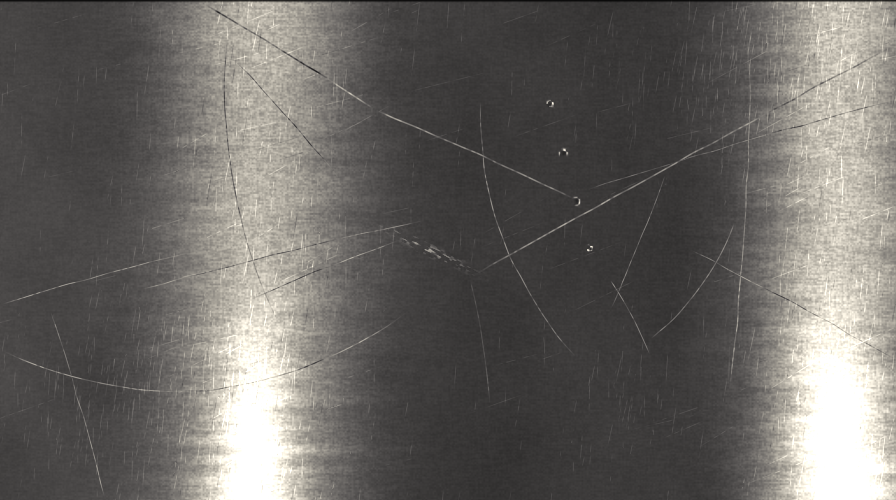
Reproduce this texture procedurally as a Shadertoy shader.

```glsl
#define BASE_LEVEL 0.212
#define LEFT_GLOW 0.47
#define RIGHT_GLOW 0.55
#define HOT_GLOW 0.55
#define GRAIN 0.52
#define MOTTLE 0.08
#define SCRATCH_WIDTH 0.0009
#define SCRATCH_GAIN 0.42
#define TICK_GAIN 0.42

// Long straight scratches: start and end in canvas heights
const vec4 LINES[12] = vec4[12](
    vec4(0.41, 0.99, 0.75, 0.78), vec4(0.75, 0.78, 1.15, 0.60),
    vec4(0.95, 0.45, 1.79, 0.91), vec4(0.00, 0.39, 0.40, 0.50),
    vec4(0.28, 0.42, 0.85, 0.56), vec4(0.50, 0.40, 0.80, 0.52),
    vec4(1.17, 0.62, 1.79, 0.80), vec4(1.38, 0.50, 1.79, 0.28),
    vec4(1.33, 0.65, 1.22, 0.38), vec4(1.22, 0.44, 1.30, 0.29),
    vec4(0.47, 0.88, 0.68, 0.64), vec4(0.10, 0.38, 0.21, 0.00));

// Bowed scratches: chord ends, with the bow heights listed below
const vec4 CURVES[6] = vec4[6](
    vec4(0.00, 0.30, 0.82, 0.38), vec4(0.96, 0.80, 1.157, 0.28),
    vec4(0.455, 0.93, 0.56, 0.35), vec4(1.47, 0.556, 1.30, 0.32),
    vec4(1.50, 0.90, 1.46, 0.22), vec4(0.94, 0.44, 0.98, 0.19));
const float BOWS[6] = float[6](-0.12, -0.055, -0.042, 0.02, 0.01, 0.005);

float hash(vec2 p) {
    vec3 q = fract(vec3(p.xyx) * 0.1031);
    q += dot(q, q.yzx + 33.33);
    return fract((q.x + q.y) * q.z);
}

float noise(vec2 p) {
    vec2 i = floor(p), f = fract(p);
    f = f * f * (3.0 - 2.0 * f);
    return mix(mix(hash(i), hash(i + vec2(1, 0)), f.x),
               mix(hash(i + vec2(0, 1)), hash(i + vec2(1, 1)), f.x), f.y);
}

float fbm(vec2 p) {
    return 0.55 * noise(p) + 0.3 * noise(p * 2.1 + 7.0) + 0.15 * noise(p * 4.3 + 19.0);
}

float bell(float x) { return exp(-x * x); }

float stroke(float dist, float halfWidth) {
    float aa = 0.7 / iResolution.y;
    return 1.0 - smoothstep(max(halfWidth - aa, 0.0), halfWidth + aa, dist);
}

// Scratch along a chord, bent into a parabola, worn into dashes
float scratch(vec2 p, vec4 ends, float bow, float width) {
    vec2 d = ends.zw - ends.xy, q = p - ends.xy;
    float len = length(d);
    float t = dot(q, d) / (len * len);
    float wobble = 0.003 * (noise(vec2(t * len * 22.0, ends.y * 40.0)) - 0.5);
    float offset = dot(q, vec2(-d.y, d.x)) / len - bow * 4.0 * t * (1.0 - t) - wobble;
    float slope = bow * 4.0 * (1.0 - 2.0 * t) / len;
    float dist = abs(offset) / sqrt(1.0 + slope * slope);
    float inside = smoothstep(0.0, 0.08, t) * smoothstep(1.0, 0.9, t);
    float dash = smoothstep(0.1, 0.75, noise(vec2(t * len * 150.0, ends.x * 50.0)));
    float fade = 0.5 + 0.7 * noise(vec2(t * len * 14.0, ends.x * 30.0));
    return stroke(dist, width) * inside * fade * mix(0.35, 1.0, dash);
}

// Short parallel ticks, one at most per cell
float ticks(vec2 p, float angle, vec2 cell, float density, float seed) {
    float c = cos(angle), s = sin(angle);
    vec2 q = vec2(c * p.x + s * p.y, c * p.y - s * p.x) / cell;
    q.x += hash(vec2(floor(q.y), seed));
    vec2 id = floor(q) + seed * 17.0, f = fract(q) - 0.5;
    float halfLength = mix(0.12, 0.46, hash(id + 3.7));
    float tilt = (hash(id + 9.1) - 0.5) * 0.3;
    float shift = (hash(id + 5.3) - 0.5) * 0.4;
    float dist = abs(f.y - shift - tilt * f.x) * cell.y;
    float ends = smoothstep(halfLength, halfLength * 0.5, abs(f.x));
    float wear = smoothstep(0.15, 0.8, noise(vec2(f.x * cell.x * 110.0, id.y)));
    return stroke(dist, SCRATCH_WIDTH * 0.7) * ends * wear * step(hash(id), density);
}

// Two vertical reflections that burn out towards the bottom
float reflections(vec2 uv) {
    float low = smoothstep(0.54, 0.08, uv.y);
    float left = LEFT_GLOW * bell((uv.x - 0.288) / 0.096);
    float right = RIGHT_GLOW * bell((uv.x - 0.94) / 0.086);
    float hotLeft = bell((uv.x - 0.282 - 0.02 * uv.y) / mix(0.045, 0.025, uv.y));
    float hotRight = bell((uv.x - 0.945 + 0.08 * uv.y) / mix(0.055, 0.035, uv.y));
    return left + right + HOT_GLOW * low * (hotLeft + hotRight);
}

void mainImage(out vec4 fragColor, in vec2 fragCoord) {
    vec2 uv = fragCoord / iResolution.xy;
    vec2 p = fragCoord / iResolution.y;

    // Lit sheet with cloudy stains
    float glow = reflections(uv + vec2(0.03 * (fbm(p * vec2(5.0, 50.0)) - 0.5), 0.0));
    float light = BASE_LEVEL + glow + MOTTLE * (fbm(p * vec2(5.0, 4.0)) - 0.4);
    light += 0.05 * smoothstep(0.25, 0.05, uv.x);

    // Brushed grain, mostly horizontal, crossed by fine upright hatching
    float brush = noise(p * vec2(75.0, 290.0)) - 0.5;
    float hatch = noise(p * vec2(280.0, 35.0) + 31.0) - 0.5;
    float speck = noise(p * 285.0 + 11.0) - 0.5;
    float grain = 0.55 * brush + 0.3 * hatch + 0.7 * speck;
    light += GRAIN * grain * (0.07 + 0.75 * min(glow, 0.6));

    // Long scratches: bright on dark metal, dark on lit metal
    float marks = 0.0;
    for (int i = 0; i < 12; i++) {
        float width = SCRATCH_WIDTH * (i < 3 ? 1.6 : 0.8);
        marks = max(marks, scratch(p, LINES[i], 0.004, width) * (i < 3 ? 1.0 : 0.7));
    }
    for (int i = 0; i < 6; i++)
        marks = max(marks, (i < 5 ? 0.75 : 0.35) * scratch(p, CURVES[i], BOWS[i], SCRATCH_WIDTH));
    float polarity = mix(1.0, -1.0, smoothstep(0.12, 0.34, glow));
    light += SCRATCH_GAIN * marks * polarity;

    // Scattered ticks, denser in three worn patches
    float worn = bell(length((p - vec2(0.28, 0.22)) / vec2(0.22, 0.14)))
               + bell(length((p - vec2(1.27, 0.21)) / vec2(0.08, 0.07)))
               + bell(length((p - vec2(1.47, 0.87)) / vec2(0.22, 0.14)));
    for (int i = 0; i < 5; i++) {
        float k = float(i);
        float upright = ticks(p, 1.36 + 0.05 * k, vec2(0.09, 0.010), 0.02 + 0.2 * glow + 0.35 * worn, k + 1.0);
        float slanted = ticks(p, 0.24 + 0.07 * k, vec2(0.2, 0.045), 0.05 + 0.2 * glow, k + 8.0);
        float sign = hash(vec2(k, 4.0)) < 0.35 ? -0.6 : 1.0;
        light += TICK_GAIN * (0.6 * upright + 0.5 * slanted) * (0.3 + glow) * mix(1.0, sign, step(0.2, glow));
    }

    // Rough scrape and a chain of small dents
    vec2 scrape = p - vec2(0.86, 0.50);
    scrape = vec2(0.9 * scrape.x - 0.44 * scrape.y, 0.44 * scrape.x + 0.9 * scrape.y);
    light += 0.38 * bell(scrape.x / 0.075) * bell(scrape.y / 0.009)
           * smoothstep(0.5, 0.9, noise(scrape * vec2(130.0, 280.0) + 40.0));
    for (int i = 0; i < 4; i++) {
        vec2 q = p - vec2(1.1, 0.79) - float(i) * vec2(0.027, -0.096);
        float rim = bell((length(q) - 0.006) / 0.003);
        light += 0.8 * rim * smoothstep(0.4, 0.9, noise(p * 170.0)) - 0.08 * bell(length(q) / 0.005);
    }

    // Warm tint on lit metal, thin dark rim at the top
    vec3 tint = mix(vec3(1.02, 0.99, 0.98), vec3(1.03, 1.0, 0.935), smoothstep(0.25, 0.7, light));
    vec3 color = clamp(light * tint, 0.06, 1.0);
    color *= mix(0.15, 1.0, smoothstep(0.0, 0.006, 1.0 - uv.y));
    fragColor = vec4(color, 1.0);
}
```
